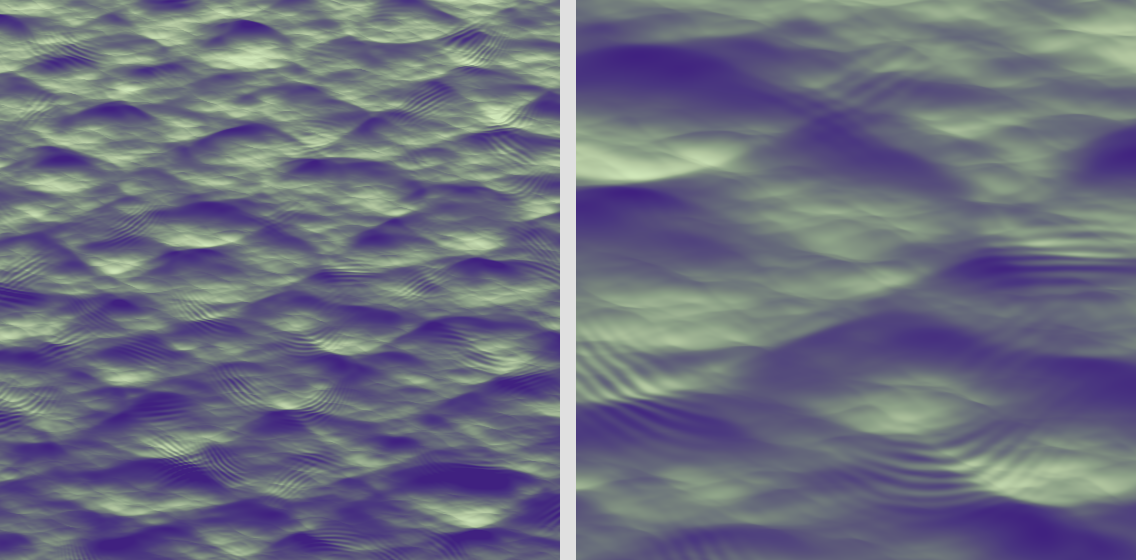
Left, the full canvas; right, a detail of the centre.
Reproduce this texture procedurally as a Shadertoy shader.

```glsl
// Choppy water seen at a low angle: pale green sky light on violet troughs.
// Layered sharp-crested sines give the slope facing the viewer, scattered
// cells add patches of fine ripples, and a colour ramp shades the result.

const float TAU = 6.2832;
const float FORESHORTENING = 2.0;

float hash(float n) {
    return fract(sin(n * 12.9898) * 43758.5);
}

float hash(vec2 cell, float seed) {
    return hash(dot(cell, vec2(1.37, 7.91)) + seed * 3.17);
}

// Flat water plane: rows shrink gently towards the top of the canvas.
vec2 waterPlane(vec2 uv) {
    float narrowing = 0.38;
    float scale = 1.2 - narrowing * uv.y;
    return vec2((uv.x - 0.5) / scale, -FORESHORTENING / narrowing * log(scale));
}

// Slope of many waves, scaled to unit variance. Each wave drags the
// position of the next ones, which sharpens and bends the crests.
float waveSlope(vec2 p, float frequency, float spread, float drag, float seed) {
    const float GROWTH = 1.075;
    const float DECAY = 0.93;
    const float TILT = 0.18;
    float weight = 1.0;
    float slope = 0.0;
    float energy = 0.0;
    for (int i = 0; i < 24; i++) {
        float n = float(i) + seed;
        float angle = TILT + spread * (2.0 * fract(n * 0.618) - 1.0);
        vec2 dir = vec2(sin(angle), cos(angle));
        float facing = weight * sqrt(max(dir.y, 0.0));
        float phase = dot(p, dir) * frequency + TAU * hash(n + 1.0);
        float wave = sin(phase + 0.4 * sin(phase));
        slope += facing * wave;
        energy += 0.5 * facing * facing;
        p += dir * drag * weight * wave / frequency;
        frequency *= GROWTH;
        weight *= DECAY;
    }
    return slope * inversesqrt(energy);
}

// Cellular scatter of small patches, each with its own fan of fine lines.
float ripplePatches(vec2 uv, float bend) {
    const vec2 CELL = vec2(0.12, 0.085);
    vec2 home = floor(uv / CELL);
    float sum = 0.0;
    for (int y = -1; y <= 1; y++) {
        for (int x = -1; x <= 1; x++) {
            vec2 cell = home + vec2(x, y);
            vec2 jitter = vec2(hash(cell, 1.0), hash(cell, 2.0));
            vec2 d = uv - (cell + jitter) * CELL;
            float angle = mix(-0.7, 0.75, hash(cell, 3.0));
            vec2 across = vec2(sin(angle), cos(angle));
            vec2 along = vec2(across.y, -across.x);
            vec2 q = vec2(dot(d, along), dot(d, across));
            float frequency = mix(560.0, 860.0, hash(cell, 4.0));
            float curve = mix(-3.0, 7.0, hash(cell, 5.0));
            float phase = (q.y - curve * q.x * q.x) * frequency + bend;
            vec2 reach = q / vec2(0.04, 0.02);
            float strength = smoothstep(0.25, 0.9, hash(cell, 6.0));
            sum += strength * exp(-dot(reach, reach)) * sin(phase);
        }
    }
    return sum;
}

vec3 blend(vec3 below, vec3 above, float start, float end, float tone) {
    return mix(below, above, clamp((tone - start) / (end - start), 0.0, 1.0));
}

// Tone is in standard deviations around the mean brightness.
vec3 waterColour(float tone) {
    const vec3 DEEP_VIOLET = vec3(0.25, 0.13, 0.50);
    const vec3 VIOLET = vec3(0.29, 0.22, 0.50);
    const vec3 DUSK = vec3(0.35, 0.33, 0.48);
    const vec3 SLATE = vec3(0.40, 0.42, 0.48);
    const vec3 SAGE = vec3(0.47, 0.52, 0.49);
    const vec3 GREEN = vec3(0.55, 0.63, 0.53);
    const vec3 PALE_GREEN = vec3(0.69, 0.77, 0.62);
    const vec3 GLINT = vec3(0.81, 0.90, 0.72);
    vec3 colour = blend(DEEP_VIOLET, VIOLET, -2.3, -1.5, tone);
    colour = blend(colour, DUSK, -1.5, -0.8, tone);
    colour = blend(colour, SLATE, -0.8, -0.22, tone);
    colour = blend(colour, SAGE, -0.22, 0.35, tone);
    colour = blend(colour, GREEN, 0.35, 0.92, tone);
    colour = blend(colour, PALE_GREEN, 0.92, 1.65, tone);
    return blend(colour, GLINT, 1.65, 2.6, tone);
}

void mainImage(out vec4 fragColor, in vec2 fragCoord) {
    vec2 uv = fragCoord / iResolution.y;
    vec2 plane = waterPlane(uv);

    // Broad waves, with finer streaks kept out of the smooth dark faces
    float swell = waveSlope(plane, 27.0, 1.12, 0.36, 0.0);
    float streaks = waveSlope(plane, 115.0, 0.8, 0.3, 40.0);
    float streakMask = smoothstep(-1.5, 1.0, swell);
    float ripples = ripplePatches(uv, 1.8 * swell);

    // Distant water reflects more sky
    float skyLight = 1.2 * (uv.y - 0.5) - 0.26;
    float tone = 0.87 * swell + 0.25 * streakMask * streaks + 0.65 * ripples + skyLight;
    fragColor = vec4(waterColour(tone), 1.0);
}
```
